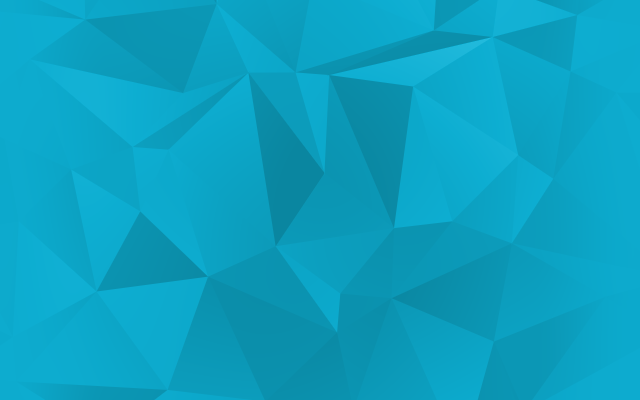
Write a WebGL 1 fragment shader that draws this background.

```glsl
precision highp float;
uniform vec2 u_resolution;

const float CELLS = 4.7;
const mat2 TURN = mat2(0.84, 0.54, -0.54, 0.84);

float hash(vec2 p) {
    return fract(sin(dot(p, vec2(127.1, 311.7))) * 43758.55);
}

float cross2(vec2 a, vec2 b) {
    return a.x * b.y - a.y * b.x;
}

vec2 gridVertex(vec2 id) {
    return id + 0.5 + 0.92 * (vec2(hash(id), hash(id + 57.3)) - 0.5);
}

float edgeDistance(vec2 p, vec2 a, vec2 b) {
    return cross2(b - a, p - a) / max(length(b - a), 0.001);
}

// Returns tone offset times coverage, and coverage
vec2 facet(vec2 p, vec2 a, vec2 b, vec2 c, vec2 seed, float pixel) {
    float area = 0.5 * cross2(b - a, c - a);
    float inside = min(edgeDistance(p, a, b),
                   min(edgeDistance(p, b, c), edgeDistance(p, c, a)));
    float coverage = clamp(inside / pixel + 0.5, 0.0, 1.0);

    vec2 center = (a + b + c) / 3.0;
    vec2 place = center * TURN / CELLS;
    float pick = hash(seed + 13.7);
    float angle = 6.283 * hash(seed + 5.1);
    float tone = (hash(seed) - 0.5) * 0.72;
    tone += 0.13 * dot(p - center, vec2(cos(angle), sin(angle)));

    // Bright slivers and a lit group right of the centre
    float sliver = (1.0 - step(0.2, area)) * step(0.6, pick);
    tone += sliver * (0.35 + 0.7 * hash(seed + 29.0));
    vec2 toLight = place - vec2(0.98, 0.73);
    tone += 1.15 * step(0.35, pick) * exp(-45.0 * dot(toLight, toLight));
    return vec2(tone, 1.0) * coverage;
}

// Irregular triangle mesh: each warped grid quad is split along a valid diagonal
float meshTone(vec2 p, float pixel) {
    vec2 sum = vec2(0.0);
    for (int y = -2; y <= 1; y++) {
        for (int x = -2; x <= 1; x++) {
            vec2 id = floor(p) + vec2(float(x), float(y));
            vec2 a = gridVertex(id);
            vec2 b = gridVertex(id + vec2(1.0, 0.0));
            vec2 c = gridVertex(id + vec2(1.0, 1.0));
            vec2 d = gridVertex(id + vec2(0.0, 1.0));
            bool acValid = cross2(c - a, b - a) * cross2(c - a, d - a) < 0.0;
            bool bdValid = cross2(d - b, a - b) * cross2(d - b, c - b) < 0.0;
            vec2 seed = id + 91.0;
            vec2 otherSeed = seed + 0.37 * step(0.15, hash(id + 7.9));
            if (acValid && (!bdValid || hash(id + 3.3) > 0.5)) {
                sum += facet(p, a, b, c, seed, pixel);
                sum += facet(p, a, c, d, otherSeed, pixel);
            } else {
                sum += facet(p, a, b, d, seed, pixel);
                sum += facet(p, b, c, d, otherSeed, pixel);
            }
        }
    }
    return sum.x / max(sum.y, 0.001);
}

void main() {
    vec2 uv = gl_FragCoord.xy / u_resolution;
    vec2 canvas = gl_FragCoord.xy / u_resolution.y;
    float facets = meshTone(TURN * canvas * CELLS, CELLS / u_resolution.y);

    // Dark middle, bright calm sides
    float radius = length((uv - vec2(0.53, 0.47)) * vec2(1.0, 0.6));
    float tone = mix(0.3, 0.78, smoothstep(0.0, 0.48, radius)) + facets;
    float side = smoothstep(0.33, 0.49, abs(uv.x - 0.5));
    tone = mix(max(tone, 0.03), 0.95, 0.88 * side);

    vec3 color = mix(vec3(0.04, 0.52, 0.62), vec3(0.05, 0.68, 0.82), min(tone, 1.0));
    color = mix(color, vec3(0.28, 0.82, 0.94), clamp(tone - 1.0, 0.0, 1.0));
    gl_FragColor = vec4(color, 1.0);
}
```
